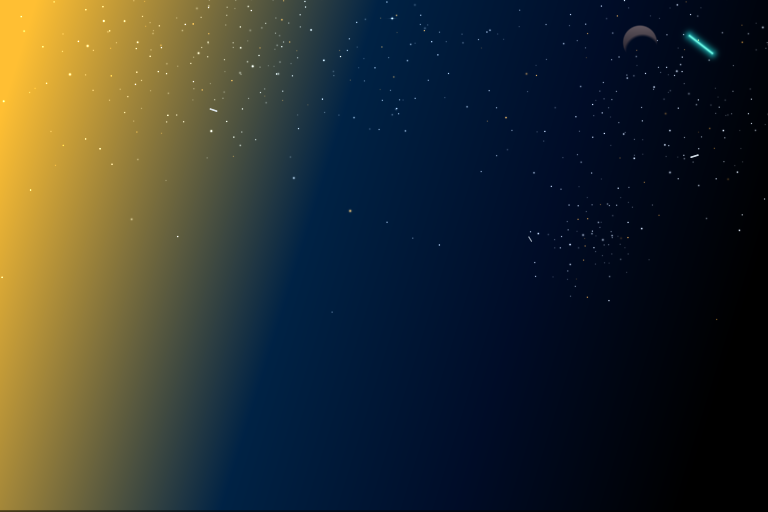
A Shadertoy shader for this background:

```glsl
// Night sky at dusk: a slanted gold-to-navy gradient, scattered stars, a crescent moon and a teal meteor.

const float ASPECT = 1.5;
const vec3 GOLD  = vec3(1.00, 0.75, 0.20);
const vec3 NAVY  = vec3(0.00, 0.135, 0.27);
const vec3 INK   = vec3(0.00, 0.048, 0.155);
const vec3 BLACK = vec3(0.0);
const vec3 TEAL  = vec3(0.10, 0.72, 0.66);
const vec3 WHITE = vec3(0.92, 0.96, 1.0);
const vec3 AMBER = vec3(1.0, 0.70, 0.25);

vec3 hash3(vec2 cell) {
    vec3 q = fract(vec3(cell.xyx) * vec3(0.1031, 0.1030, 0.0973));
    q += dot(q, q.yxz + 33.33);
    return fract((q.xxy + q.yzz) * q.zyx);
}

float ramp(float a, float b, float x) {
    return clamp((x - a) / (b - a), 0.0, 1.0);
}

// Soft elliptical falloff
float blob(vec2 p, vec2 center, vec2 radius) {
    vec2 q = (p - center) / radius;
    return exp(-dot(q, q));
}

float segmentDistance(vec2 p, vec2 a, vec2 b) {
    vec2 pa = p - a, ba = b - a;
    return length(pa - ba * clamp(dot(pa, ba) / dot(ba, ba), 0.0, 1.0));
}

float streak(vec2 p, vec2 a, vec2 b, float width, float pixel) {
    return 1.0 - smoothstep(width - 0.5 * pixel, width + 0.7 * pixel, segmentDistance(p, a, b));
}

float disc(vec2 p, vec2 center, float radius, float pixel) {
    return 1.0 - smoothstep(-pixel, pixel, length(p - center) - radius);
}

// Four-pointed glint
float sparkle(vec2 p, vec2 center, float size) {
    vec2 q = abs(p - center) / size;
    return exp(-8.0 * dot(q, q)) + 0.45 * exp(-q.x - q.y - 40.0 * q.x * q.y);
}

// Gradient measured along its tilted axis
vec3 skyColor(vec2 p) {
    float t = p.x + 0.31 * (1.0 - p.y);
    vec3 color = mix(GOLD, NAVY, ramp(0.07, 0.74, t));
    color = mix(color, INK, ramp(0.74, 1.20, t));
    return mix(color, BLACK, ramp(1.20, 1.64, t));
}

// Chance of a star: upper band, right-hand drift, tight cluster, thin haze
float starDensity(vec2 p) {
    float band = 0.30 * blob(p, vec2(0.45, 0.89), vec2(0.36, 0.14));
    float drift = 0.30 * blob(p, vec2(1.31, 0.83), vec2(0.20, 0.20));
    float cluster = 0.75 * blob(p, vec2(1.175, 0.53), vec2(0.085, 0.075));
    cluster *= 1.0 - smoothstep(1.232, 1.242, p.x);
    return band + drift + cluster + 0.035 * smoothstep(0.30, 0.95, p.y);
}

// One jittered star per occupied cell
vec3 starLayer(vec2 p, float cellSize, float radius, float amount, float pixel) {
    vec2 cell = floor(p / cellSize);
    vec3 place = hash3(cell + 17.0);
    vec3 trait = hash3(cell + 91.0);
    vec2 center = (cell + 0.2 + 0.6 * place.xy) * cellSize;
    float present = step(place.z, amount * starDensity(center));
    float size = max(radius, 0.55 * pixel);
    float coverage = min(1.0, radius * radius / (size * size) + 0.15);
    float light = blob(p, center, vec2(size)) * coverage;
    vec3 tint = mix(WHITE, AMBER, step(0.86, trait.y));
    return tint * light * present * mix(0.18, 1.0, trait.x * trait.x);
}

void mainImage(out vec4 fragColor, in vec2 fragCoord) {
    vec2 p = fragCoord / iResolution.xy * vec2(ASPECT, 1.0);
    float pixel = 1.0 / iResolution.y;
    vec3 color = skyColor(p);

    // Stars, from fine dust to larger points
    for (int i = 0; i < 3; i++) {
        float k = float(i);
        color += starLayer(p + 3.7 * 0.0 * k, 0.016 + 0.012 * k, 0.0013 + 0.0004 * k, 1.0 - 0.32 * k, pixel);
    }

    // Glints
    float glint = sparkle(p, vec2(0.766, 0.964), 0.006);
    glint += 0.7 * sparkle(p, vec2(0.957, 0.941), 0.005);
    glint += 0.8 * sparkle(p, vec2(1.322, 0.861), 0.006);
    color += WHITE * 0.7 * glint;
    color += AMBER * 0.8 * blob(p, vec2(0.684, 0.588), vec2(0.0025));

    // Small white streaks
    float dash = streak(p, vec2(0.411, 0.787), vec2(0.423, 0.783), 0.0014, pixel);
    dash += streak(p, vec2(1.350, 0.693), vec2(1.363, 0.697), 0.0014, pixel);
    dash += 0.7 * streak(p, vec2(1.033, 0.537), vec2(1.038, 0.529), 0.0010, pixel);
    color = mix(color, WHITE, min(0.9 * dash, 1.0));

    // Crescent moon, lit from above
    float crescent = disc(p, vec2(1.250, 0.917), 0.033, pixel);
    crescent *= 1.0 - disc(p, vec2(1.255, 0.897), 0.034, 2.0 * pixel);
    vec3 moonColor = mix(vec3(0.20, 0.18, 0.22), vec3(0.38, 0.34, 0.37), ramp(0.91, 0.95, p.y));
    color = mix(color, moonColor, crescent);

    // Meteor: wide halo and bright core
    float trail = segmentDistance(p, vec2(1.347, 0.930), vec2(1.391, 0.896));
    color += TEAL * 0.65 * exp(-trail * trail / 0.00009);
    color = mix(color, vec3(0.40, 0.95, 0.88), exp(-trail * trail / 0.000006));

    // Dark lower rim
    color *= mix(0.45, 1.0, smoothstep(0.002, 0.005, p.y));
    fragColor = vec4(clamp(color, 0.0, 1.0), 1.0);
}
```
